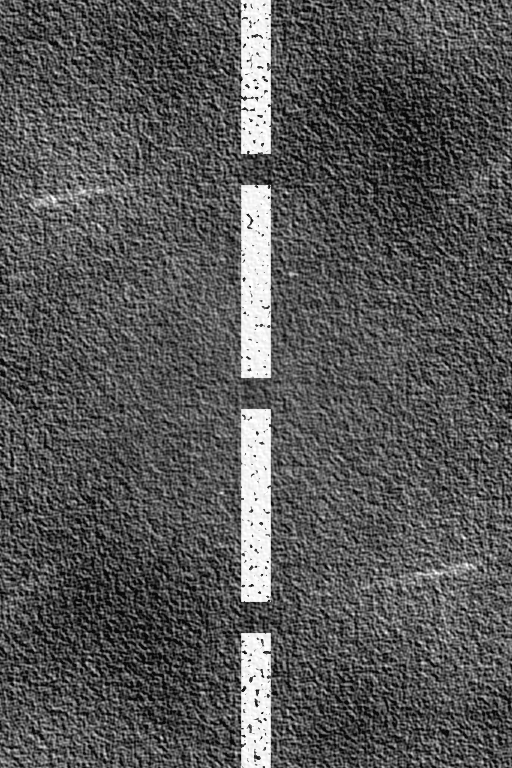
Give the GLSL for this texture, as a WebGL 1 fragment shader.

```glsl
precision highp float;
// Worn asphalt road seen from above, with a dashed white centre line.
// Embossed gradient noise makes the gravel; soft patches and scratches,
// repeated with a half-turn about the centre, set the broad tones.
#define BASE_TONE 0.315
#define RELIEF 0.68
#define MOTTLE 0.17
#define LIGHT_STEP vec2(0.0030, 0.0032)
#define LINE_HALF_WIDTH 0.0290
#define DASH_PERIOD 0.4375
#define GAP_HALF 0.0303
#define GAP_OFFSET -0.0186
#define PAINT_TONE 0.96
#define WEAR_LEVEL 0.25

uniform vec2 u_resolution;

vec2 gradientAt(vec2 cell) {
  vec3 h = fract(vec3(cell.xyx) * vec3(0.1031, 0.1030, 0.0973));
  h += dot(h, h.yzx + 33.33);
  float angle = 6.28318 * fract((h.x + h.y) * h.z);
  return vec2(cos(angle), sin(angle));
}

float gradientNoise(vec2 p) {
  vec2 i = floor(p), f = p - i;
  vec2 w = f * f * f * (f * (f * 6.0 - 15.0) + 10.0);
  vec2 e = vec2(1.0, 0.0);
  float a = dot(gradientAt(i), f);
  float b = dot(gradientAt(i + e.xy), f - e.xy);
  float c = dot(gradientAt(i + e.yx), f - e.yx);
  float d = dot(gradientAt(i + e.xx), f - e.xx);
  return mix(mix(a, b, w.x), mix(c, d, w.x), w.y);
}

float gravelHeight(vec2 p) {
  return 0.45 * gradientNoise(p * 55.0)
       + 0.50 * gradientNoise(p * 107.0 + 17.3)
       + 0.40 * gradientNoise(p * 171.0 + 41.7);
}

float patchAt(vec2 q, vec2 centre, vec2 radius) {
  vec2 d = (q - centre) / radius;
  return exp(-dot(d, d));
}

// Soft line from a to b; its strength fades towards b.
float scratch(vec2 q, vec2 a, vec2 b, float width) {
  vec2 ab = b - a;
  float t = clamp(dot(q - a, ab) / dot(ab, ab), 0.0, 1.0);
  float d = length(q - a - ab * t) / width;
  return exp(-d * d) * (1.0 - 0.75 * t);
}

// Broad stains and marks for one half of the road.
float stains(vec2 q) {
  float tone = 0.0;
  tone -= 0.125 * patchAt(q, vec2(0.27, 0.52), vec2(0.20, 0.17));
  tone -= 0.060 * patchAt(q, vec2(0.36, 0.34), vec2(0.14, 0.10));
  tone -= 0.085 * patchAt(q, vec2(-0.19, 0.64), vec2(0.10, 0.09));
  tone -= 0.050 * patchAt(q, vec2(-0.45, 0.68), vec2(0.07, 0.10));
  tone += 0.095 * patchAt(q, vec2(-0.37, 0.41), vec2(0.16, 0.14));
  tone += 0.100 * patchAt(q, vec2(0.38, 0.68), vec2(0.11, 0.08));
  tone += 0.050 * patchAt(q, vec2(0.45, 0.38), vec2(0.07, 0.06));
  tone += 0.030 * patchAt(q, vec2(-0.12, 0.12), vec2(0.22, 0.24));
  // Pale scrapes, a bright chip and a short dark crack.
  tone += 0.30 * scratch(q, vec2(-0.43, 0.354), vec2(-0.19, 0.402), 0.007);
  tone += 0.10 * scratch(q, vec2(0.49, 0.435), vec2(0.34, 0.31), 0.012);
  tone += 0.55 * patchAt(q, vec2(0.068, 0.213), vec2(0.005, 0.004));
  tone -= 0.30 * scratch(q, vec2(-0.50, 0.048), vec2(-0.462, 0.015), 0.004);
  return tone;
}

void main() {
  vec2 p = gl_FragCoord.xy / u_resolution.x;
  vec2 q = p - 0.5 * u_resolution / u_resolution.x;
  float edge = 0.7 / u_resolution.x;

  // Asphalt: stains, clouded wear and side-lit gravel.
  float clouds = gradientNoise(p * 7.0 + 3.1) * 0.06
               + gradientNoise(p * 17.0 + 8.7) * 0.06
               + gradientNoise(p * 36.0) * 0.07;
  float height = gravelHeight(p);
  float slope = height - gravelHeight(p + LIGHT_STEP);
  float roughness = mix(0.72, 1.05, smoothstep(0.05, 0.55, length(q)));
  float road = BASE_TONE + stains(q) + stains(-q) + clouds;
  road += roughness * (RELIEF * slope + MOTTLE * height);

  // Dashed centre strip; the gaps are slightly darker.
  float strip = 1.0 - smoothstep(-edge, edge, abs(q.x) - LINE_HALF_WIDTH);
  float along = mod(q.y - GAP_OFFSET + 0.5 * DASH_PERIOD, DASH_PERIOD);
  float gapDistance = abs(along - 0.5 * DASH_PERIOD) - GAP_HALF;
  float dash = smoothstep(-edge, edge, gapDistance);
  road *= 1.0 - 0.15 * strip * (1.0 - dash);

  // Paint chips, denser towards both ends of the road.
  float chips = 0.75 * gradientNoise(p * 83.0 + 5.9)
              + 0.55 * gradientNoise(p * 147.0 + 29.3);
  float level = WEAR_LEVEL - 0.08 * smoothstep(0.1, 0.65, abs(q.y));
  float worn = smoothstep(level, level + 0.20, chips);
  float paint = PAINT_TONE + 0.12 * slope;
  float painted = mix(paint, road * 0.65, worn);

  float grey = mix(road, painted, strip * dash);
  gl_FragColor = vec4(vec3(clamp(grey, 0.03, 1.0)), 1.0);
}
```
